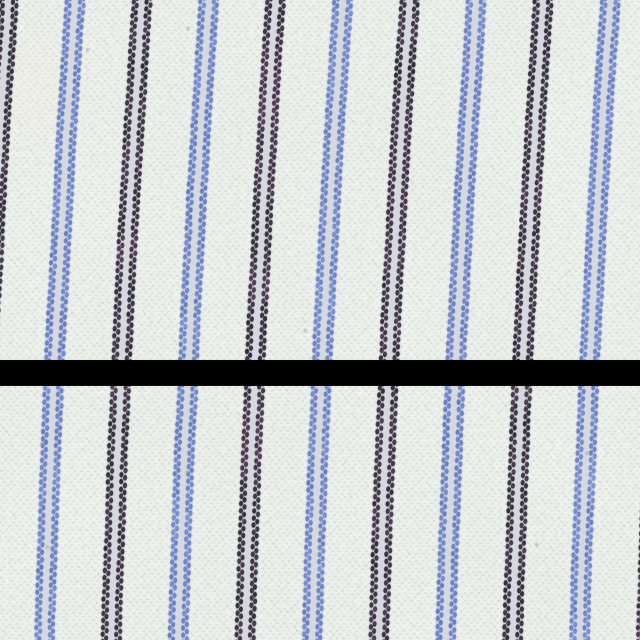
Give the GLSL for this texture, as a three.js fragment shader.

```glsl
// Woven shirting: paired blue and black pinstripes on white cotton, cut by a black band.
varying vec2 vUv;

const float STRIPE_GAP = 0.1045;   // distance between neighbouring stripes
const float FIRST_BLACK = 0.2220;  // black stripe position on the top edge
const float YARNS = 20.0;          // warp yarns per stripe gap (even)
const float ROWS = 176.0;          // weft rows down the canvas
const vec2 LEAN = vec2(-0.0677, 0.0195); // linear and quadratic drift downwards
const vec2 FLOAT_SIZE = vec2(0.66, 0.82); // radii of a raised yarn, in cells
const vec2 BAND = vec2(0.397, 0.4375);
const float EDGE = 0.001;

const vec3 CLOTH = vec3(0.925, 0.940, 0.918);
const vec3 GROOVE = vec3(0.850, 0.868, 0.862);
const vec3 STRIPE_GROUND = vec3(0.810, 0.820, 0.860);
const vec3 BLUE = vec3(0.430, 0.520, 0.790);
const vec3 BLACK = vec3(0.215, 0.195, 0.240);
const vec3 PLUM = vec3(0.270, 0.185, 0.270);
const vec3 STAIN = vec3(0.950, 0.930, 0.860);
const vec3 SPECK = vec3(0.640, 0.630, 0.650);

float hash(vec2 p) {
  vec3 q = fract(vec3(p.xyx) * 0.1031);
  q += dot(q, q.yzx + 33.33);
  return fract((q.x + q.y) * q.z);
}

vec2 gradient(vec2 p) {
  float a = 6.2832 * hash(p);
  return vec2(cos(a), sin(a));
}

float gradientNoise(vec2 p) {
  vec2 i = floor(p), f = fract(p);
  vec2 s = f * f * f * (f * (f * 6.0 - 15.0) + 10.0);
  vec2 e = vec2(1.0, 0.0);
  float low = mix(dot(gradient(i), f), dot(gradient(i + e), f - e), s.x);
  float high = mix(dot(gradient(i + e.yx), f - e.yx),
                   dot(gradient(i + 1.0), f - 1.0), s.x);
  return mix(low, high, s.y);
}

// Warp and weft coordinates, one unit per yarn, following the leaning cloth
vec2 weaveCoords(vec2 uv) {
  float down = 1.0 - uv.y;
  float drift = down * (LEAN.x + LEAN.y * down);
  drift += 0.0012 * gradientNoise(uv * vec2(6.0, 9.0));
  float x = (uv.x - FIRST_BLACK - drift) / STRIPE_GAP * YARNS;
  float y = uv.y * ROWS + 0.7 * gradientNoise(uv * 5.0 + 17.0);
  return vec2(x, y);
}

// Stripe-centred yarn position, from -YARNS/2 to YARNS/2
float stripeLocal(float x) {
  return mod(x + 0.5 * YARNS, YARNS) - 0.5 * YARNS;
}

vec3 fabric(vec2 uv) {
  vec2 g = weaveCoords(uv);
  vec2 base = floor(g);
  float stripe = floor((g.x + 0.5 * YARNS) / YARNS);
  float bump = 0.0;
  float dye = 0.0;

  // Raised warp floats on a checkerboard; two pairs per stripe are dyed
  for (int j = -1; j <= 1; j++) {
    for (int i = -1; i <= 1; i++) {
      vec2 cell = base + vec2(float(i), float(j));
      float raised = 1.0 - mod(cell.x + cell.y, 2.0);
      vec2 jitter = 0.22 * (vec2(hash(cell), hash(cell + 71.0)) - 0.5);
      float r = length((g - cell - 0.5 - jitter) / FLOAT_SIZE);
      float cover = raised * (1.0 - smoothstep(0.62, 1.28, r));
      float yarn = abs(stripeLocal(cell.x + 0.5));
      float dyed = step(1.0, yarn) * step(yarn, 3.0);
      bump = max(bump, cover * (0.75 + 0.25 * hash(cell + 9.0)));
      dye = max(dye, cover * dyed);
    }
  }

  // Undyed ground with slow tone changes and a pale corner stain
  float tone = gradientNoise(uv * 4.0 + 3.0);
  float grain = gradientNoise(g * vec2(0.55, 0.7));
  vec3 color = mix(GROOVE, CLOTH, smoothstep(0.0, 0.65, bump));
  color += 0.012 * tone + 0.025 * grain;
  float stain = exp(-dot(uv - vec2(0.04, 0.86), uv - vec2(0.04, 0.86)) / 0.006);
  color = mix(color, STAIN, 0.3 * stain);

  // Cool shade around and between the dyed yarns
  float reach = abs(stripeLocal(g.x));
  color = mix(color, STRIPE_GROUND, 0.75 * (1.0 - smoothstep(2.6, 3.7, reach)));

  // Alternating stripe dyes, uneven along their length
  float wear = gradientNoise(vec2(stripe * 7.3, uv.y * 14.0));
  vec3 darkDye = mix(BLACK, PLUM, smoothstep(-0.1, 0.5, wear));
  vec3 dyeColor = mix(darkDye, BLUE, mod(stripe, 2.0));
  dyeColor += 0.07 * (hash(base) - 0.5) + 0.05 * wear;
  return mix(color, dyeColor, 0.96 * dye);
}

// Sparse lint specks
float lint(vec2 uv) {
  vec2 cell = floor(uv * 9.0);
  vec2 spot = 0.2 + 0.6 * vec2(hash(cell + 5.0), hash(cell + 23.0));
  float r = length(fract(uv * 9.0) - spot);
  return step(0.9, hash(cell + 41.0)) * (1.0 - smoothstep(0.015, 0.04, r));
}

void main() {
  vec3 color = mix(fabric(vUv), SPECK, 0.45 * lint(vUv));
  float band = smoothstep(BAND.x - EDGE, BAND.x + EDGE, vUv.y)
             * (1.0 - smoothstep(BAND.y - EDGE, BAND.y + EDGE, vUv.y));
  gl_FragColor = vec4(clamp(color * (1.0 - band), 0.0, 1.0), 1.0);
}
```
